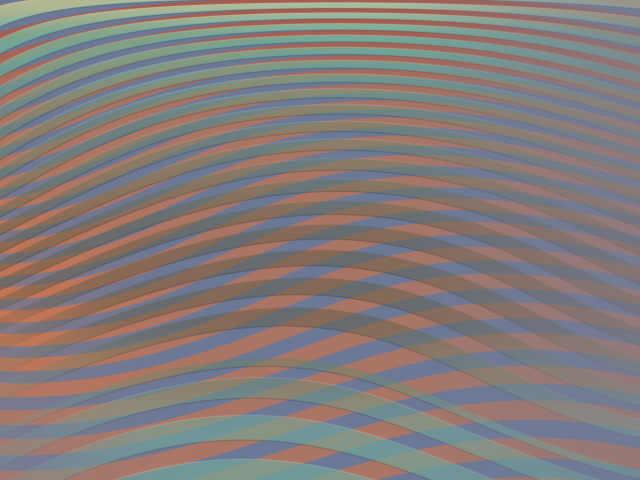
A Shadertoy shader for this background:

```glsl
#define BAND_GROWTH 3.12
#define BAND_RATE 15.4
#define FRONT_HALF 0.29
#define BACK_HALF 0.265
#define SWELL_BASE 0.018
#define FRONT_SWELL 0.30
#define BACK_SWELL 0.105
#define FRONT_LEFT_SPAN 1.10
#define FRONT_RIGHT_SPAN 0.75
#define BACK_SPAN 0.80
#define LINE_WIDTH 0.0010
#define HAZE 0.36

const float PI = 3.14159265;
const vec3 SLATE = vec3(0.42, 0.47, 0.59);
const vec3 CLAY = vec3(0.67, 0.46, 0.395);
const vec3 RUST = vec3(0.64, 0.36, 0.31);
const vec3 EMBER = vec3(0.77, 0.46, 0.33);
const vec3 MAUVE = vec3(0.52, 0.50, 0.55);
const vec3 UMBER = vec3(0.38, 0.37, 0.29);
const vec3 SAGE = vec3(0.43, 0.52, 0.42);
const vec3 TEAL = vec3(0.45, 0.72, 0.61);
const vec3 LAGOON = vec3(0.44, 0.66, 0.60);
const vec3 CREAM = vec3(0.83, 0.85, 0.65);

// Height of the arches, growing with depth
float archHeight(float y, float swell, float ramp) {
    float height = SWELL_BASE + swell * (1.0 - exp(-ramp * y));
    return height * (1.0 - 0.1 * smoothstep(0.6, 1.0, y));
}

// Cosine fall from a crest; the two sides share their curvature at the crest
float archFall(float dx, float leftSpan, float rightSpan) {
    float span = dx < 0.0 ? leftSpan : rightSpan;
    float scale = span / leftSpan;
    return scale * scale * (1.0 - cos(PI * dx / span));
}

// Band count grows with depth while bands become wider
float bandIndex(float depth) {
    return log(max(1.0 + BAND_GROWTH * depth, 0.05)) * BAND_RATE;
}

// Signed offset from the nearest band center
float bandOffset(float index) {
    return fract(index + 0.5) - 0.5;
}

float bandMask(float offset, float halfWidth, float pixel) {
    return smoothstep(-0.7, 0.7, (halfWidth - abs(offset)) / pixel);
}

float edgeLine(float offset, float edge, float width) {
    float d = (offset - edge) / width;
    return exp(-d * d);
}

void mainImage(out vec4 fragColor, in vec2 fragCoord) {
    vec2 p = fragCoord / iResolution.xy;
    p.y = 1.0 - p.y;
    float topGlow = 1.0 - smoothstep(0.0, 0.28, p.y);
    float leftGlow = 1.0 - smoothstep(0.0, 0.34, p.x);
    float rightHaze = smoothstep(0.55, 1.0, p.x);

    // Rear stripes, with their crest drifting right as they descend
    float backCenter = mix(0.55, 0.83, smoothstep(0.0, 0.8, p.y));
    float backFall = archFall(p.x - backCenter, BACK_SPAN, BACK_SPAN);
    float backIndex = bandIndex(p.y - archHeight(p.y, BACK_SWELL, 4.6) * backFall);
    float backPixel = max(fwidth(backIndex), 1e-4);
    float backMask = bandMask(bandOffset(backIndex), BACK_HALF, backPixel);
    vec3 warm = mix(CLAY, RUST, topGlow);
    float emberGlow = leftGlow * exp(-pow((p.y - 0.64) / 0.24, 2.0));
    warm = mix(warm, EMBER, emberGlow);
    vec3 color = mix(SLATE, warm, backMask * (1.0 - 0.25 * rightHaze));
    color = mix(color, warm, 0.25 * emberGlow);

    // Front bands, with their crest drifting left as they descend
    float frontCenter = 0.53 - 0.15 * smoothstep(0.35, 0.94, p.y);
    float frontFall = archFall(p.x - frontCenter, FRONT_LEFT_SPAN, FRONT_RIGHT_SPAN);
    float depth = p.y - archHeight(p.y, FRONT_SWELL, 2.88) * frontFall;
    float bow = (depth - 0.47) / 0.47;
    float nudge = (depth - 0.75) / 0.03;
    float frontIndex = bandIndex(depth) - 0.15 - 0.4 * min(bow * bow, 1.3);
    frontIndex -= 0.2 * exp(-nudge * nudge);
    float frontPixel = max(fwidth(frontIndex), 1e-4);
    float offset = bandOffset(frontIndex);
    float frontMask = bandMask(offset, FRONT_HALF, frontPixel);

    // Open gap that leaves one slender band above the lower group
    float gapDistance = (abs(depth - 0.717) - 0.029) / max(fwidth(depth), 1e-4);
    float outsideGap = smoothstep(-0.7, 0.7, gapDistance);
    frontMask *= outsideGap;

    // Translucent tint from teal through umber and back to teal
    vec3 tint = mix(TEAL, SAGE, smoothstep(0.08, 0.30, p.y));
    tint = mix(tint, UMBER, smoothstep(0.28, 0.52, p.y));
    tint = mix(tint, SAGE, smoothstep(0.66, 0.78, p.y));
    tint = mix(tint, LAGOON, smoothstep(0.76, 0.90, p.y));
    tint = mix(tint, CREAM, 0.7 * (1.0 - smoothstep(0.0, 0.09, p.y)));
    float fade = (1.0 - smoothstep(0.0, 0.25, p.x)) * smoothstep(0.58, 0.68, p.y);
    float alpha = 0.52 + 0.28 * topGlow + 0.16 * smoothstep(0.8, 1.0, p.y);
    alpha *= (1.0 - 0.6 * fade) * (1.0 - 0.3 * rightHaze);
    color = mix(color, tint, frontMask * alpha);

    // Thin light upper rims and dark lower rims
    float width = max(0.7 * frontPixel, LINE_WIDTH * frontPixel * iResolution.y);
    float rimFade = (1.0 - 0.6 * rightHaze) * (1.0 - 0.7 * fade) * outsideGap;
    float brightZone = 1.0 - smoothstep(0.2, 0.5, p.y) + smoothstep(0.68, 0.82, p.y);
    color += 0.06 * rimFade * brightZone * edgeLine(offset, -FRONT_HALF, width);
    color *= 1.0 - 0.15 * rimFade * edgeLine(offset, FRONT_HALF, width);

    // Pale haze along the right side and the lower left corner
    float cornerHaze = (1.0 - smoothstep(0.0, 0.35, p.x)) * smoothstep(0.74, 0.95, p.y);
    float haze = rightHaze * (1.0 - 0.5 * smoothstep(0.75, 1.0, p.y)) + cornerHaze;
    color = mix(color, MAUVE, HAZE * haze);
    fragColor = vec4(clamp(color, 0.0, 1.0), 1.0);
}
```
